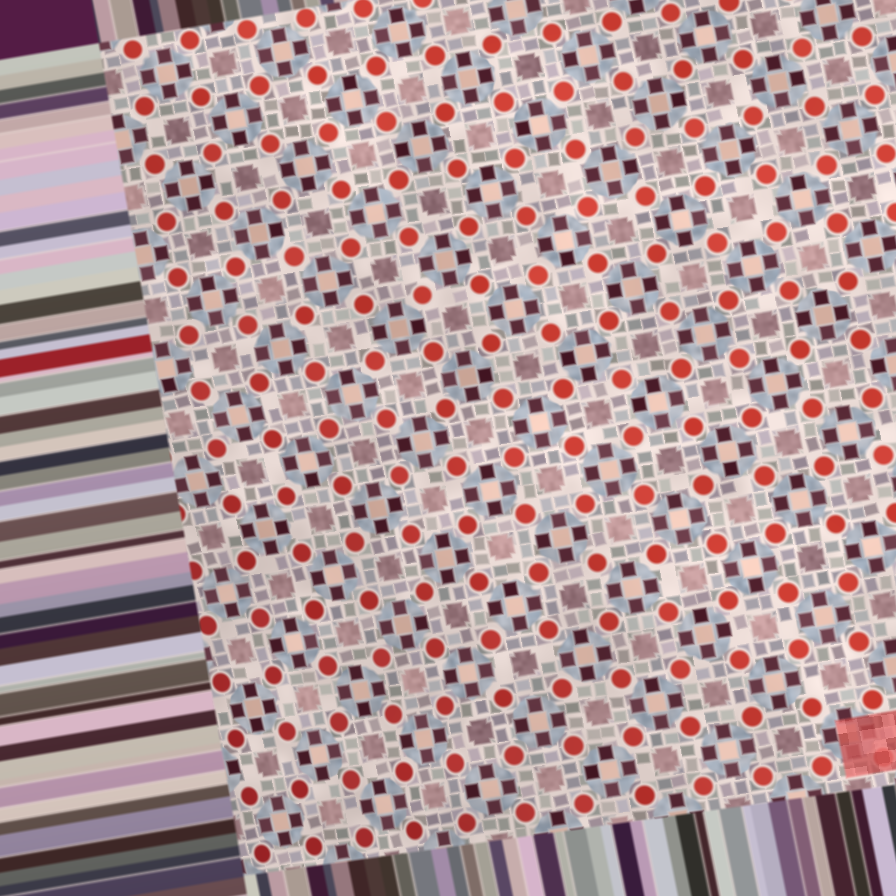
This pattern is drawn by a three.js fragment shader. Its source:

```glsl
varying vec2 vUv;

// Layout, in lattice units: flowers and rosettes alternate one unit apart
const vec2 ORIGIN = vec2(0.5225, 0.5807);
const mat2 LATTICE = mat2(14.75, -2.562, 2.954, 15.07);
const float LEFT_EDGE = -5.15;
const float TOP_EDGE = 6.65;
const float BOTTOM_EDGE = -7.93;
const float FOLD = 4.1;
const float SOFT = 0.035;
const float FLOWER_RADIUS = 0.44;
const float DOT_RADIUS = 0.16;
const float TILES_PER_UNIT = 4.0;
const float STRIPES_PER_UNIT = 3.8;

const vec3 CLOTH = vec3(0.91, 0.85, 0.83);
const vec3 TILE_GREY = vec3(0.64, 0.61, 0.62);
const vec3 BLUE = vec3(0.60, 0.65, 0.71);
const vec3 WINE = vec3(0.33, 0.15, 0.20);
const vec3 PEACH = vec3(0.90, 0.75, 0.69);
const vec3 MAUVE = vec3(0.55, 0.42, 0.45);
const vec3 ROSE = vec3(0.77, 0.61, 0.61);
const vec3 RED = vec3(0.79, 0.24, 0.20);
const vec3 DEEP_RED = vec3(0.61, 0.13, 0.16);
const vec3 PLUM = vec3(0.33, 0.11, 0.27);
const vec3 INK = vec3(0.21, 0.14, 0.19);
const vec3 LILAC = vec3(0.81, 0.75, 0.78);

float hash(vec2 p) {
  return fract(sin(dot(p, vec2(127.1, 311.7))) * 43758.5453);
}

float noise(vec2 p) {
  vec2 i = floor(p), f = fract(p);
  f = f * f * (3.0 - 2.0 * f);
  vec2 e = vec2(1.0, 0.0);
  return mix(mix(hash(i), hash(i + e.xy), f.x),
             mix(hash(i + e.yx), hash(i + e.xx), f.x), f.y);
}

float fill(float d) { return 1.0 - smoothstep(-SOFT, SOFT, d); }

float box(vec2 p, vec2 halfSize) {
  vec2 d = abs(p) - halfSize;
  return length(max(d, 0.0)) + min(max(d.x, d.y), 0.0);
}

vec3 tint(float h) { return cos(6.2832 * (h + vec3(0.0, 0.33, 0.67))); }

vec2 jitter(vec2 id) { return vec2(hash(id + 3.0), hash(id + 8.0)) - 0.5; }

// Bands of uneven width; gloom darkens them
vec3 stripes(float t, float seed, float gloom) {
  float x = t * STRIPES_PER_UNIT, k = floor(x);
  float edge = k + 0.2 + 0.6 * hash(vec2(k, seed));
  float soft = SOFT * STRIPES_PER_UNIT;
  vec3 band[2];
  for (int i = 0; i < 2; i++) {
    vec2 id = vec2(k + float(i), seed + 5.0);
    float light = smoothstep(-0.05, 0.8, hash(id) - gloom);
    band[i] = mix(INK, LILAC, light) + 0.045 * tint(hash(id + 9.0));
  }
  vec3 col = mix(band[0], band[1], smoothstep(-soft, soft, x - edge));
  float seam = fill((abs(x - edge) - 0.08) / STRIPES_PER_UNIT);
  return mix(col, CLOTH, 0.5 * seam * step(0.45, hash(vec2(k, seed + 2.0))));
}

// Small uneven rectangles scattered over the pale ground
vec3 ground(vec2 g) {
  vec3 col = CLOTH + 0.09 * (noise(g * 2.3) - 0.5);
  vec2 q = g * TILES_PER_UNIT, id = floor(q);
  float h = hash(id), k = hash(id + 31.0);
  vec2 p = fract(q) - 0.5 - 0.16 * jitter(id);
  p += 0.25 * (k - 0.5) * vec2(-p.y, p.x);
  vec2 size = h > 0.4 ? vec2(0.44, 0.34) : vec2(0.35, 0.43);
  vec3 tile = TILE_GREY + 0.022 * tint(k) + 0.2 * (hash(id + 7.0) - 0.45);
  return mix(col, tile, 0.95 * fill(box(p, size) / TILES_PER_UNIT) * step(k, 0.88));
}

// Four blue lobes, four dark squares and a pale heart
vec3 addFlower(vec3 col, vec2 p, vec2 id) {
  p -= 0.04 * jitter(id);
  float rim = length(p) - FLOWER_RADIUS - 0.06 * (noise(p * 9.0 + id * 3.0) - 0.5);
  vec3 petal = BLUE + 0.16 * (noise(p * 8.0 + id * 5.0) - 0.5);
  petal = mix(petal, CLOTH, 0.35 * noise(p * 5.0 - id * 7.0));
  col = mix(col, petal, fill(rim));
  for (int i = 0; i < 4; i++) {
    float a = 1.5708 * float(i);
    vec2 armId = id + float(i) * 3.7;
    vec2 arm = p - 0.31 * vec2(cos(a), sin(a)) - 0.05 * jitter(armId);
    col = mix(col, CLOTH, 0.55 * fill(box(arm, vec2(0.135))));
    vec3 dark = WINE + 0.17 * (hash(armId) - 0.4);
    col = mix(col, dark, fill(box(arm, vec2(0.11, 0.115))));
  }
  col = mix(col, CLOTH, 0.5 * fill(box(p, vec2(0.17))));
  return mix(col, PEACH + 0.14 * (hash(id) - 0.6), fill(box(p, vec2(0.145))));
}

vec3 addRosette(vec3 col, vec2 p, vec2 id) {
  p -= 0.06 * jitter(id);
  float d = min(box(p, vec2(0.205, 0.135)), box(p, vec2(0.135, 0.205)));
  col = mix(col, CLOTH, 0.7 * fill(d - 0.05));
  vec3 petal = mix(MAUVE, ROSE, hash(id)) + 0.1 * (noise(p * 11.0 + id) - 0.5);
  return mix(col, petal, fill(d));
}

vec3 cloth(vec2 g, float shade) {
  vec2 id = floor(g + 0.5), p = g - id, dotId = floor(g);
  vec3 col = ground(g);
  col = mod(id.x + id.y, 2.0) < 0.5 ? addFlower(col, p, id) : addRosette(col, p, id);
  vec2 c = fract(g) - 0.5 - 0.04 * jitter(dotId);
  float d = length(c) - DOT_RADIUS - 0.015 * (hash(dotId) - 0.5);
  col = mix(col, CLOTH, fill(d - 0.05));
  vec3 dotColor = mix(RED, DEEP_RED, shade) + 0.06 * (hash(dotId + 4.0) - 0.5);
  col = mix(col, dotColor, fill(d));
  return col * (1.0 - 0.13 * shade) * (0.98 + 0.07 * noise(g * 0.8));
}

void main() {
  vec2 q = vUv - ORIGIN;
  vec2 plain = LATTICE * q;

  // Slight perspective, and a fold at the lower left
  vec2 g = plain * (1.0 - 0.03 * q.x);
  g.x -= FOLD * max(-q.x, 0.0) * max(-q.y, 0.0);
  float shade = clamp(0.1 - 0.9 * q.x - 0.8 * q.y, 0.0, 1.0);
  vec3 col = cloth(g, shade);

  // Worn red mosaic at the lower right
  float worn = fill(box(plain - vec2(5.9, -7.35), vec2(1.0, 0.5)));
  vec3 chip = vec3(0.82, 0.36, 0.36) + 0.25 * (hash(floor(g * 5.0)) - 0.5);
  col = mix(col, chip, 0.8 * worn);

  // Striped borders, with a plain corner
  vec3 upright = stripes(plain.x, 3.0, 0.06);
  float below = BOTTOM_EDGE - 0.03 * plain.x - plain.y;
  col = mix(col, upright, fill(-max(below, plain.y - TOP_EDGE)));
  vec3 level = stripes(plain.y, 17.0, -0.05 - 0.03 * plain.y);
  level = mix(level, DEEP_RED, fill(abs(plain.y - 1.46) - 0.15));
  level = mix(level, PLUM, fill(TOP_EDGE - plain.y));
  col = mix(col, level, fill(plain.x - LEFT_EDGE - 0.025 * plain.y));

  gl_FragColor = vec4(clamp(col, 0.0, 1.0), 1.0);
}
```
